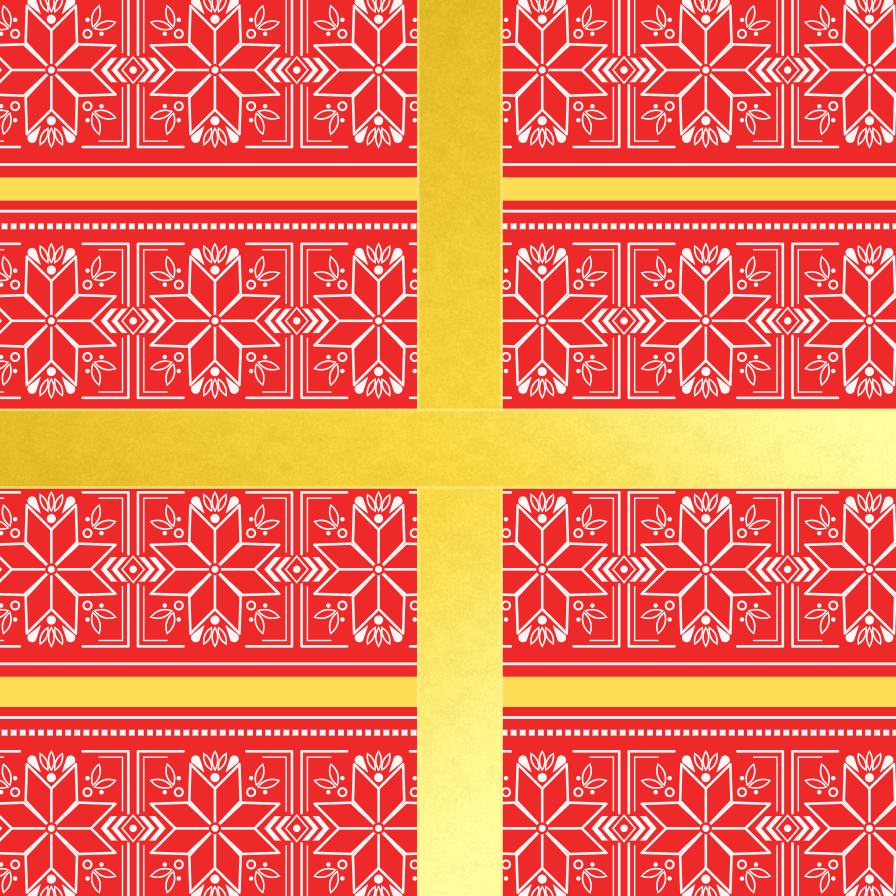
Write a WebGL 2 fragment shader that draws this pattern.

```glsl
#version 300 es
precision highp float;
// Gift wrap: rows of outlined snowflakes and stripes under two crossing satin ribbons.
#define UNITS 768.0                          // design units across the canvas
#define PITCH 140.25                         // spacing of the flakes
#define FIRST_X 44.0                         // centre of the first flake
#define ROWS vec4(708.0, 493.0, 280.0, 58.0) // flake row centres
#define RIBBON_X vec2(394.2, 36.8)           // upright ribbon: centre, half width
#define RIBBON_Y vec2(383.4, 34.4)           // level ribbon: centre, half width
#define LINE 1.1                             // half width of the drawn lines
#define GRAIN 0.07                           // strength of the satin weave
#define RED vec3(0.93, 0.16, 0.165)
#define WHITE vec3(1.0, 0.97, 0.96)
#define YELLOW vec3(1.0, 0.865, 0.34)

uniform vec2 u_resolution;
out vec4 fragColor;

float pixel; // size of one pixel in design units

float fill(float d) { return clamp(0.5 - d / pixel, 0.0, 1.0); }

float hash(vec2 p) {
    p = fract(p * vec2(0.1031, 0.1137));
    p += dot(p, p.yx + 33.33);
    return fract((p.x + p.y) * p.x * 17.0);
}

float noise(vec2 p) {
    vec2 i = floor(p), f = fract(p);
    f = f * f * (3.0 - 2.0 * f);
    return mix(mix(hash(i), hash(i + vec2(1, 0)), f.x),
               mix(hash(i + vec2(0, 1)), hash(i + vec2(1, 1)), f.x), f.y);
}

// Segment whose radius runs from ra to rb
float taper(vec2 p, vec2 a, vec2 b, float ra, float rb) {
    vec2 ab = b - a;
    float t = clamp(dot(p - a, ab) / dot(ab, ab), 0.0, 1.0);
    return length(p - a - ab * t) - mix(ra, rb, t);
}

float segment(vec2 p, vec2 a, vec2 b) { return taper(p, a, b, LINE, LINE); }

float disc(vec2 p, vec2 c, float r) { return length(p - c) - r; }

// Outlined leaf with its tips at a and b
float leaf(vec2 p, vec2 a, vec2 b, float w) {
    vec2 dir = normalize(b - a), q = p - a;
    float t = dot(q, dir) / length(b - a);
    float side = abs(q.x * dir.y - q.y * dir.x);
    return abs(side - w * 4.0 * t * (1.0 - t)) - 0.75;
}

// Eight-petal star with sprigs in the corners and buds above and below
float flake(vec2 p) {
    vec2 a = abs(p);
    vec2 q = a.x > a.y ? a : a.yx;
    vec2 tip = vec2(55.0, 21.0), notch = vec2(34.0, 0.0), elbow = vec2(23.5, 22.0);
    float d = min(segment(q, vec2(0), notch), segment(q, vec2(0), elbow));
    d = min(d, min(segment(q, notch, tip), segment(q, tip, elbow)));
    d = max(d, 5.2 - length(p));
    d = min(d, disc(p, vec2(0), 3.0));
    // Corner sprig
    d = min(d, abs(disc(q, vec2(31.0), 3.4)) - 0.9);
    d = min(d, disc(q, vec2(43.0, 31.0), 1.9));
    d = min(d, leaf(q, vec2(37.0, 35.5), vec2(55.0, 41.0), 3.2));
    // Buds
    d = min(d, disc(a, vec2(0.0, 43.5), 3.9));
    d = min(d, leaf(a, vec2(0.0, 50.0), vec2(0.0, 66.0), 2.4));
    d = min(d, leaf(a, vec2(3.0, 50.0), vec2(9.5, 64.0), 2.4));
    return min(d, taper(a, vec2(9.5, 48.5), vec2(16.5, 58.5), 0.4, 4.0));
}

// Double corner frame and the chevron clasp between two flakes
float frame(vec2 p) {
    vec2 a = abs(p);
    float d = min(segment(a, vec2(27.0, 66.0), vec2(66.0)), segment(a, vec2(66.0), vec2(66.0, 13.0)));
    float inner = min(segment(a, vec2(41.0, 61.0), vec2(61.0)), segment(a, vec2(61.0), vec2(61.0, 15.0)));
    d = min(d, inner + 0.5);
    float x = PITCH * 0.5 - a.x, c = x + a.y * 0.85;
    float chevron = min(abs(c - 25.2) - 2.7, abs(c - 16.2) - 2.5) * 0.76;
    d = min(d, max(chevron, a.y - 10.5));
    d = min(d, abs(c - 9.5) * 0.76 - 0.7);
    return min(d, disc(vec2(x, a.y), vec2(0), 3.2));
}

// Yellow stripe with a white rule on each side and a dotted rule below
vec3 stripe(vec3 col, vec2 p, float centre, float halfWidth) {
    float y = p.y - centre, below = -y - halfWidth;
    float rules = min(abs(below - 9.0), abs(y - halfWidth - 11.0)) - 1.2;
    float step_ = PITCH / 18.0;
    float x = (fract(p.x / step_) - 0.5) * step_;
    float dots = max(abs(x), abs(below - 22.0)) - 2.5;
    col = mix(col, WHITE, fill(min(rules, dots)));
    return mix(col, YELLOW, fill(abs(y) - halfWidth));
}

// Satin ribbon; along runs down its length, across is the offset from its middle
vec3 ribbon(vec3 col, vec2 p, float along, float across, float halfWidth) {
    float t = along / UNITS + 0.04 * across / halfWidth;
    vec3 satin = mix(vec3(0.88, 0.72, 0.15), vec3(0.97, 0.84, 0.25), smoothstep(-0.15, 0.55, t));
    satin = mix(satin, vec3(1.0, 0.99, 0.62), smoothstep(0.45, 1.02, t));
    satin += GRAIN * (0.6 * noise(p * 0.7) + 0.4 * noise(p * vec2(0.09, 0.12)) - 0.5);
    float edge = abs(across) - halfWidth;
    float stitch = fill(-edge - 2.2) * smoothstep(0.35, 0.65, abs(fract(along / 3.0) - 0.5) * 2.0);
    satin = mix(satin, vec3(1.0, 0.93, 0.6), 0.55 * (1.0 - fill(edge + 2.2)) + 0.2 * stitch);
    return mix(col, satin, fill(edge));
}

void main() {
    pixel = UNITS / min(u_resolution.x, u_resolution.y);
    vec2 p = gl_FragCoord.xy / u_resolution * UNITS;

    // Nearest flake row and column
    vec2 cell = vec2(mod(p.x - FIRST_X + PITCH * 0.5, PITCH) - PITCH * 0.5, UNITS);
    for (int i = 0; i < 4; i++) {
        float y = p.y - ROWS[i];
        if (abs(y) < abs(cell.y)) cell.y = y;
    }

    vec3 col = mix(RED, WHITE, fill(min(flake(cell), frame(cell))));
    col = stripe(col, p, 606.0, 10.0);
    col = stripe(col, p, 175.0, 13.0);
    col = ribbon(col, p, UNITS - p.y, p.x - RIBBON_X.x, RIBBON_X.y);
    col = ribbon(col, p, p.x, p.y - RIBBON_Y.x, RIBBON_Y.y);
    fragColor = vec4(clamp(col, 0.0, 1.0), 1.0);
}
```
